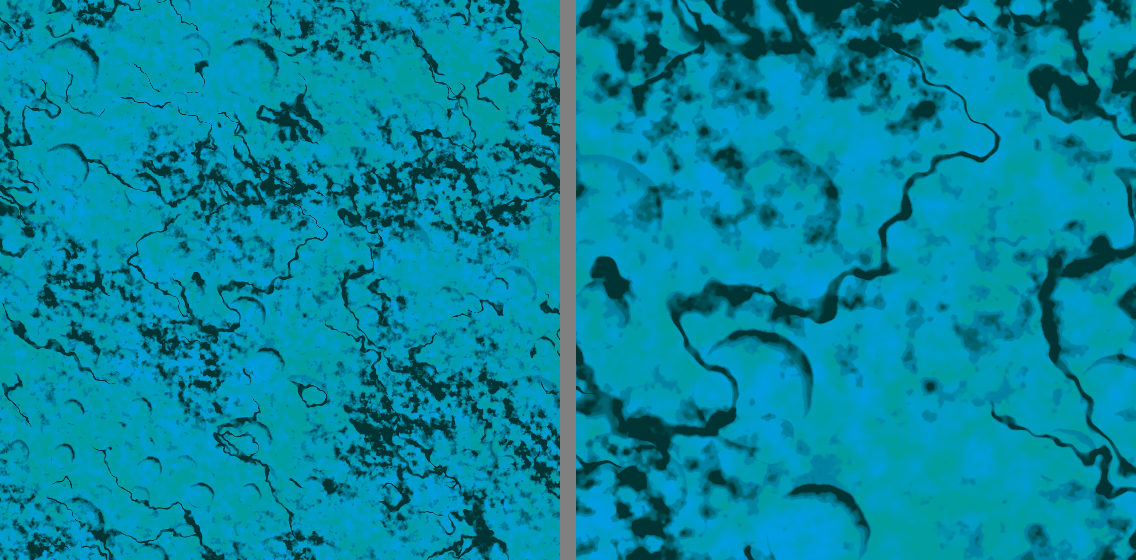
Left: the whole. Right: its middle third, enlarged.
Reproduce this texture procedurally as a WebGL 2 fragment shader.

```glsl
#version 300 es
precision highp float;
// Weathered teal rock: soft mottling, grainy dirt, jagged cracks and craters.
// Value noise drives the stone; jittered grids at three scales place craters,
// each shaded as a crescent between two offset circles, lit from upper right.
uniform vec2 u_resolution;
out vec4 fragColor;

// Integer hash: two random values per lattice point
vec2 hash2(vec2 cell) {
    uvec2 v = uvec2(ivec2(cell)) * 1664525u + 1013904223u;
    v.x += v.y * 1664525u;
    v.y += v.x * 1664525u;
    v ^= v >> 16u;
    v.x += v.y * 1664525u;
    v.y += v.x * 1664525u;
    v ^= v >> 16u;
    return vec2(v & 65535u) / 65535.0;
}

float noise(vec2 p) {
    vec2 i = floor(p), f = fract(p);
    f = f * f * (3.0 - 2.0 * f);
    float low = mix(hash2(i).x, hash2(i + vec2(1, 0)).x, f.x);
    float high = mix(hash2(i + vec2(0, 1)).x, hash2(i + vec2(1, 1)).x, f.x);
    return mix(low, high, f.y);
}

float fbm(vec2 p, int octaves) {
    float sum = 0.0, weight = 0.5, total = 0.0;
    for (int i = 0; i < octaves; i++) {
        sum += weight * noise(p);
        total += weight;
        weight *= 0.55;
        p = mat2(1.6, 1.2, -1.2, 1.6) * p + 17.3;
    }
    return sum / total;
}

// One grid of craters: x = shadow, y = glow of the floor
vec2 craters(vec2 p, float cells, float chance, float pixel) {
    vec2 toLight = vec2(0.6, 0.8), result = vec2(0);
    p *= cells;
    vec2 home = floor(p);
    for (int k = 0; k < 9; k++) {
        vec2 cell = home + vec2(k % 3 - 1, k / 3 - 1);
        vec2 pick = hash2(cell + cells * 31.0);
        if (pick.x > chance) continue;
        vec2 look = hash2(cell + cells * 57.0);
        float radius = mix(0.19, 0.31, look.x);
        vec2 offset = (p - cell - 0.2 - 0.6 * hash2(cell + cells * 83.0)) / radius;
        float rim = length(offset);
        float bowl = length(offset + 0.36 * toLight);
        float soft = 0.03 + pixel * cells / radius;
        float inside = 1.0 - smoothstep(1.0 - soft, 1.0 + soft, rim);
        float strength = mix(0.35, 1.15, pick.y * pick.y);
        float crescent = inside * smoothstep(0.9, 1.3, bowl);
        float lip = smoothstep(0.97, 1.03, rim) * (1.0 - smoothstep(1.03, 1.16, rim));
        lip *= smoothstep(0.1, 0.9, -dot(offset, toLight));
        result.x = max(result.x, strength * (crescent + 0.3 * lip));
        result.y = max(result.y, strength * inside * (1.0 - smoothstep(0.3, 1.0, bowl)));
    }
    return result;
}

// Jagged level lines of stretched noise, running down to the right
float cracks(vec2 p, float seed) {
    vec2 q = vec2(dot(p, vec2(0.8, -0.6)), dot(p, vec2(0.6, 0.8)));
    float level = abs(fbm(q * vec2(4.0, 6.5) + seed, 4) - 0.5);
    float open = smoothstep(0.45, 0.65, fbm(p * 8.0 + seed * 2.0, 3));
    float width = 0.003 + 0.013 * open;
    return smoothstep(0.0, 0.25, open) * (1.0 - smoothstep(0.3 * width, width + 0.004, level));
}

void main() {
    vec2 p = gl_FragCoord.xy / u_resolution.y;
    float pixel = 1.0 / u_resolution.y;

    // Stone texture at several sizes; chips are relief shaded along the light
    float rough = fbm(p * 6.0 + 3.0, 5);
    float grain = fbm(p * 105.0, 3);
    float chips = fbm(p * 28.0 + 40.2, 4) - fbm(p * 28.0 + 40.0, 4);
    float rocky = smoothstep(0.44, 0.66, rough);

    // Ragged edges for craters and cracks
    vec2 ragged = vec2(fbm(p * 40.0, 3), fbm(p * 40.0 + 9.0, 3)) - 0.5;
    vec2 bent = p + 0.008 * ragged;
    vec2 pits = craters(bent, 5.0, 0.5, pixel);
    pits = max(pits, craters(bent + 0.37, 9.0, 0.45, pixel));
    pits = max(pits, craters(bent + 0.71, 14.0, 0.36, pixel));
    vec2 torn = p + 0.028 * ragged;
    float split = max(max(cracks(torn, 7.0), cracks(torn, 23.0)), cracks(torn, 51.0));

    // Total darkness from dirt, chips, craters and cracks
    float dark = 0.03 + mix(1.0, 1.7, rocky) * (grain - 0.5) + 0.85 * (rough - 0.5);
    dark += mix(0.8, 3.2, rocky) * chips;
    dark += 0.4 * smoothstep(0.58, 0.72, rough) * smoothstep(0.35, 0.6, grain);
    dark = max(dark, 0.0) - 0.18 * pits.y;
    dark += pits.x * (0.55 + 0.7 * grain);
    dark += split * (0.5 + 0.7 * grain);

    // Lit stone drifts from teal to blue, then darkens in steps
    float blue = 0.703 + 0.22 * (fbm(p * 8.0 + 60.0, 4) - 0.5);
    blue += 0.34 * (fbm(p * 90.0 + 11.0, 3) - 0.5) + 0.12 * (rough - 0.5);
    blue += 0.06 * pits.y - 0.3 * chips;
    vec3 color = vec3(0.0, 0.61, clamp(blue, 0.62, 0.88));
    color = mix(color, vec3(0.0, 0.51, 0.64), smoothstep(0.17, 0.33, dark));
    color = mix(color, vec3(0.0, 0.40, 0.45), smoothstep(0.4, 0.58, dark));
    color = mix(color, vec3(0.0, 0.20, 0.20), smoothstep(0.6, 0.9, dark));
    fragColor = vec4(color, 1.0);
}
```
